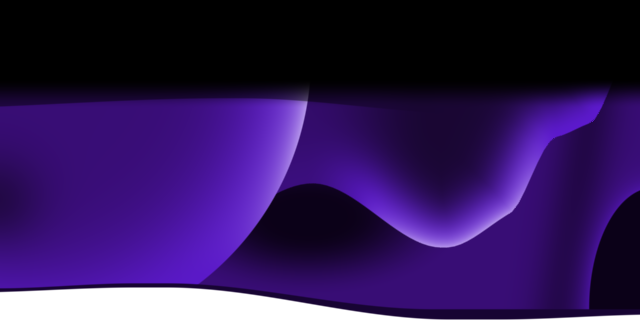
This background is drawn by a WebGL 1 fragment shader. Its source:

```glsl
precision highp float;
uniform vec2 u_resolution;

// Palette
const vec3 INK = vec3(0.045, 0.005, 0.095);
const vec3 SHADE = vec3(0.10, 0.025, 0.20);
const vec3 MID = vec3(0.22, 0.05, 0.46);
const vec3 VIOLET = vec3(0.36, 0.10, 0.80);
const vec3 LILAC = vec3(0.78, 0.68, 0.95);
const vec3 TRIM = vec3(0.09, 0.015, 0.20);
const vec3 PAPER = vec3(1.0);

// Layout, in canvas heights (canvas spans 2 by 1)
const vec2 DISC_CENTER = vec2(0.082, 0.821);
const float DISC_RADIUS = 0.890;
const vec2 DISC_SHADOW = vec2(-0.02, 0.36);
const vec2 HILL_CENTER = vec2(0.964, 0.323);
const vec2 HILL_SIZE = vec2(0.39, 0.195);
const vec2 MOUND_CENTER = vec2(2.044, 0.036);
const vec2 MOUND_SIZE = vec2(0.203, 0.378);
const float FADE_LOW = 0.66;
const float FADE_HIGH = 0.755;
const float WAVE_START = 0.7;
const float WAVE_STEP = 0.02;
const int WAVE_SEGMENTS = 66;

float gauss(float x) { return exp(-x * x); }

// Smooth coverage of the side where d is positive
float cover(float d) {
  float px = 1.0 / u_resolution.y;
  return smoothstep(-px, px, d);
}

// Height of the liquid edge: a hill, a trough, then rising steps
float waveHeight(float x) {
  float h = 0.219 + 0.208 * smoothstep(0.52, 0.977, x);
  h -= 0.2005 * smoothstep(0.977, 1.380, x);
  h += 0.130 * smoothstep(1.393, 1.667, x);
  h += 0.2135 * smoothstep(1.594, 1.740, x);
  h += 0.052 * smoothstep(1.719, 1.880, x);
  return h + 0.208 * smoothstep(1.844, 1.969, x);
}

float segmentDistance(vec2 p, vec2 a, vec2 b) {
  vec2 ab = b - a;
  return length(p - a - ab * clamp(dot(p - a, ab) / dot(ab, ab), 0.0, 1.0));
}

// Signed distance to the liquid edge, positive above it
float waveDistance(vec2 p) {
  float nearest = 10.0;
  vec2 a = vec2(WAVE_START, waveHeight(WAVE_START));
  for (int i = 1; i <= WAVE_SEGMENTS; i++) {
    float x = WAVE_START + WAVE_STEP * float(i);
    vec2 b = vec2(x, waveHeight(x));
    nearest = min(nearest, segmentDistance(p, a, b));
    a = b;
  }
  return p.y < waveHeight(p.x) ? -nearest : nearest;
}

float ellipseDistance(vec2 q, vec2 size) {
  float k = length(q / size);
  return (k - 1.0) * k / max(length(q / (size * size)), 0.001);
}

// Ground below the liquid edge, with the dark mound at the right
vec3 groundColor(vec2 p) {
  float lit = smoothstep(0.3, 1.3, length((p - HILL_CENTER) / HILL_SIZE));
  lit *= 1.0 - 0.5 * gauss((p.x - 1.80 - 0.15 * (p.y - 0.35)) / 0.09);
  vec3 col = mix(INK, MID, lit);
  float d = ellipseDistance(p - MOUND_CENTER, MOUND_SIZE);
  col = mix(col, VIOLET, 0.55 * exp(-max(d, 0.0) / 0.035));
  return mix(INK, col, cover(d));
}

// Liquid with light gathered along its lower edge
vec3 liquidColor(vec2 p, float d) {
  d = max(d, 0.0);
  vec3 col = mix(MID * 0.9, SHADE, smoothstep(0.95, 1.35, p.x));
  float glow = mix(0.2, 1.0, smoothstep(0.95, 1.2, p.x));
  col = mix(col, VIOLET, glow * gauss(d / 0.12));
  float rim = smoothstep(1.10, 1.36, p.x) * (1.0 - smoothstep(1.58, 1.74, p.x));
  return mix(col, LILAC, 0.85 * rim * exp(-d / 0.032));
}

// Large disc with a bright right rim
vec3 discColor(vec2 p, float d) {
  d = max(d, 0.0);
  vec3 col = mix(MID, SHADE, 0.8 * gauss(length(p - DISC_SHADOW) / 0.15));
  col = mix(col, VIOLET, 0.95 * gauss(d / 0.24));
  return mix(col, LILAC, 0.85 * smoothstep(0.12, 0.62, p.y) * exp(-d / 0.055));
}

void main() {
  vec2 p = gl_FragCoord.xy / u_resolution * vec2(2.0, 1.0);

  float wave = waveDistance(p);
  vec3 col = mix(groundColor(p), liquidColor(p, wave), cover(wave));
  float disc = DISC_RADIUS - length(p - DISC_CENTER);
  col = mix(col, discColor(p, disc), cover(disc));

  // Curved shadow and fade to black at the top
  float bandEdge = 0.660 + 0.033 * smoothstep(-0.3, 0.7, p.x) - 0.05 * smoothstep(0.75, 1.5, p.x);
  float bandShade = 0.45 * (1.0 - smoothstep(0.95, 1.4, p.x));
  col *= 1.0 - bandShade * cover(p.y - bandEdge);
  col *= 1.0 - smoothstep(FADE_LOW, FADE_HIGH, p.y);

  // Dark trim and white footer
  float trimEdge = 0.099 + 0.0156 * smoothstep(0.0, 0.42, p.x) - 0.081 * smoothstep(0.52, 1.354, p.x);
  float paperEdge = 0.086 + 0.0156 * smoothstep(-0.1, 0.42, p.x)
    - 0.100 * smoothstep(0.52, 1.406, p.x) + 0.0156 * smoothstep(1.56, 2.06, p.x);
  col = mix(col, TRIM, cover(trimEdge - p.y));
  col = mix(col, PAPER, cover(paperEdge - p.y));
  gl_FragColor = vec4(col, 1.0);
}
```
